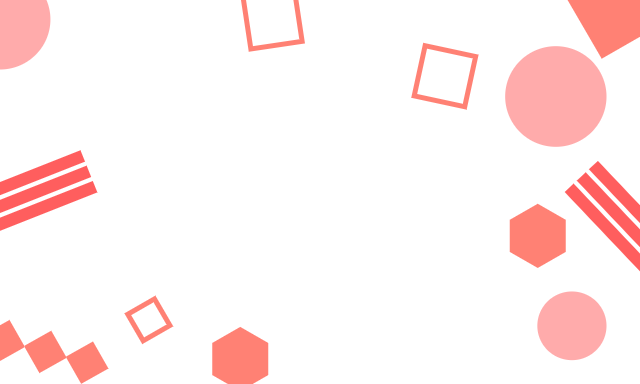
Give the GLSL for this background, as a WebGL 1 fragment shader.

```glsl
precision highp float;

uniform vec2 u_resolution;

const vec2 CANVAS = vec2(7.68, 4.64);
const vec3 PAPER = vec3(1.0);
const vec3 PINK = vec3(1.0, 0.67, 0.67);
const vec3 CORAL = vec3(1.0, 0.505, 0.455);
const vec3 RED = vec3(1.0, 0.37, 0.37);

const float FRAME_WIDTH = 0.06;
const float HEX_APOTHEM = 0.336;
const float BAR_LENGTH = 2.0;
const float BAR_HALF_WIDTH = 0.074;
const float BAR_SPACING = 0.2;
const vec2 CHAIN_START = vec2(0.043, 4.122);
const vec2 CHAIN_STEP = vec2(0.501, 0.13);
const float CHAIN_HALF_SIDE = 0.188;
const float CHAIN_TILT = -29.5;

// Express p in axes turned by the given angle
vec2 turn(vec2 p, float degrees) {
  float a = radians(degrees);
  float c = cos(a);
  float s = sin(a);
  return vec2(c * p.x + s * p.y, c * p.y - s * p.x);
}

// Distance functions
float circle(vec2 p, float radius) {
  return length(p) - radius;
}

float box(vec2 p, vec2 halfSize) {
  vec2 d = abs(p) - halfSize;
  return max(d.x, d.y);
}

float square(vec2 p, float halfSide, float degrees) {
  return box(turn(p, degrees), vec2(halfSide));
}

float squareFrame(vec2 p, float halfSide, float degrees) {
  float d = square(p, halfSide, degrees);
  return max(d, -d - FRAME_WIDTH);
}

float hexagon(vec2 p) {
  p = abs(p);
  return max(p.x, dot(p, vec2(0.5, 0.8660))) - HEX_APOTHEM;
}

// Three parallel bars running away from their shared end
float bars(vec2 p, float degrees) {
  vec2 q = turn(p, degrees);
  q.x -= 0.5 * BAR_LENGTH;
  q.y -= BAR_SPACING * clamp(floor(q.y / BAR_SPACING + 0.5), -1.0, 1.0);
  return box(q, vec2(0.5 * BAR_LENGTH, BAR_HALF_WIDTH));
}

float squareChain(vec2 p) {
  float d = 1e3;
  for (int i = 0; i < 3; i++) {
    vec2 center = CHAIN_START + float(i) * CHAIN_STEP;
    d = min(d, square(p - center, CHAIN_HALF_SIDE, CHAIN_TILT));
  }
  return d;
}

float coverage(float d) {
  float pixel = CANVAS.y / u_resolution.y;
  return clamp(0.5 - d / pixel, 0.0, 1.0);
}

void main() {
  // Canvas units with y running down from the top
  vec2 uv = gl_FragCoord.xy / u_resolution;
  vec2 p = vec2(uv.x, 1.0 - uv.y) * CANVAS;

  // Discs
  float discs = circle(p - vec2(0.0, 0.235), 0.605);
  discs = min(discs, circle(p - vec2(6.67, 1.166), 0.608));
  discs = min(discs, circle(p - vec2(6.863, 3.937), 0.415));

  // Squares, frames and hexagons
  float solids = square(p - vec2(7.44, -0.11), 0.6, -30.0);
  solids = min(solids, squareChain(p));
  solids = min(solids, squareFrame(p - vec2(3.272, 0.238), 0.341, -8.5));
  solids = min(solids, squareFrame(p - vec2(5.339, 0.921), 0.34, 12.2));
  solids = min(solids, squareFrame(p - vec2(1.786, 3.865), 0.215, -30.0));
  solids = min(solids, hexagon(p - vec2(6.453, 2.85)));
  solids = min(solids, hexagon(p - vec2(2.883, 4.338)));

  // Striped groups
  float stripes = bars(p - vec2(1.067, 2.07), 158.3);
  stripes = min(stripes, bars(p - vec2(6.975, 2.132), 46.7));

  vec3 color = mix(PAPER, PINK, coverage(discs));
  color = mix(color, CORAL, coverage(solids));
  color = mix(color, RED, coverage(stripes));
  gl_FragColor = vec4(color, 1.0);
}
```
